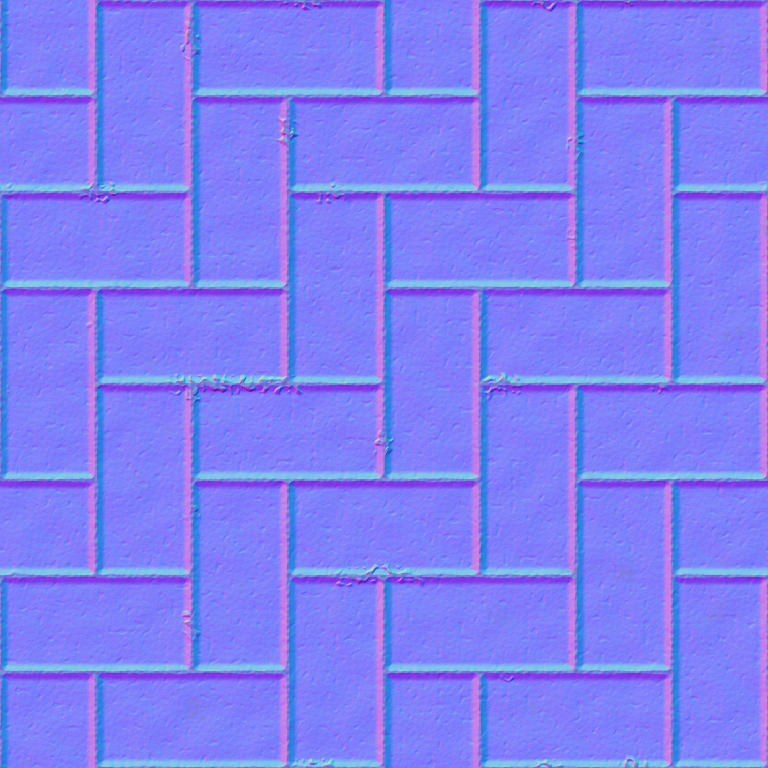
Give the GLSL for this texture map, as a three.js fragment shader.

```glsl
// Tangent-space normal map of herringbone paving with rounded bevels.
// A height field (brick distance + wrapping gradient noise) is differentiated
// and encoded as colour, with green pointing down the canvas.
varying vec2 vUv;

const float CELLS = 8.0;          // brick widths across and up, a multiple of 4
const float JOINT = 0.012;        // half joint width; lengths are in cells
const float CORNER = 0.06;        // brick corner radius
const float BEVEL = 0.066;        // bevel width
const float BEVEL_SOFT = 0.022;   // rounding where bevel meets the face
const float BEVEL_SLOPE = 0.66;
const float LEFT_BOOST = 1.2;     // steeper bevel on left edges
const float EDGE_WOBBLE = 0.004;
const float CHIP_DEPTH = 0.045;
const float GRAIN = 0.0022;
const float FINE_GRAIN = 0.0011;
const float BUMPS = 0.004;
const float UNDULATION = 0.012;
const float JOINT_GRAIN = 0.011;
const float SAMPLE_STEP = 0.007;
const float BLUE_LEVEL = 0.985;
const vec3 JOINT_TINT = vec3(0.94, 0.98, 0.87);
const vec3 STAIN = vec3(0.48, 0.49, 0.76);

float hash(vec2 p) {
  vec3 q = fract(p.xyx * 0.1031);
  q += dot(q, q.yzx + 33.33);
  return fract((q.x + q.y) * q.z);
}

// Dot product of a random lattice direction with the offset from that corner.
float cornerSlope(vec2 corner, vec2 offset, float period) {
  float angle = 6.2832 * hash(mod(corner, period));
  return dot(vec2(cos(angle), sin(angle)), offset);
}

// Signed gradient noise, freq lattice steps per cell, wrapping at the canvas
// edge. CELLS * freq must be whole.
float noise(vec2 p, float freq) {
  float period = CELLS * freq;
  vec2 i = floor(p * freq);
  vec2 f = fract(p * freq);
  vec2 u = f * f * f * (f * (f * 6.0 - 15.0) + 10.0);
  vec2 e = vec2(1.0, 0.0);
  return mix(mix(cornerSlope(i, f, period),
                 cornerSlope(i + e.xy, f - e.xy, period), u.x),
             mix(cornerSlope(i + e.yx, f - e.yx, period),
                 cornerSlope(i + e.xx, f - e.xx, period), u.x), u.y);
}

// Distance inward from the edge of the herringbone brick holding p.
float brickInset(vec2 p) {
  vec2 cell = floor(p);
  float phase = mod(cell.x + cell.y + 1.0, 4.0);
  bool upright = phase < 1.5;
  vec2 size = upright ? vec2(1.0, 2.0) : vec2(2.0, 1.0);
  vec2 origin = cell;
  if (upright) origin.y -= step(0.5, phase);
  else origin.x -= step(2.5, phase);
  vec2 q = abs(p - origin - size * 0.5) - size * 0.5 + JOINT + CORNER;
  return CORNER - length(max(q, 0.0)) - min(max(q.x, q.y), 0.0);
}

// Inset after slight wobble and a few chipped stretches.
float wornInset(vec2 p) {
  float chipped = smoothstep(0.3, 0.45, noise(p + 3.7, 1.5));
  float ragged = smoothstep(-0.05, 0.35, noise(p, 14.0));
  return brickInset(p) - EDGE_WOBBLE * noise(p, 10.0)
       - CHIP_DEPTH * chipped * ragged;
}

float softMin(float a, float b, float k) {
  float h = max(k - abs(a - b), 0.0) / k;
  return min(a, b) - h * h * k * 0.25;
}

float height(vec2 p) {
  float inset = wornInset(p);
  float brick = smoothstep(-0.004, 0.012, inset);
  float grain = noise(p + 0.37, 19.0);
  float face = GRAIN * grain
             + FINE_GRAIN * noise(p, 37.0)
             + BUMPS * smoothstep(0.2, 0.55, noise(p + 1.31, 13.0))
             + UNDULATION * noise(p + 0.61, 3.0);
  float bevel = BEVEL_SLOPE * softMin(max(inset, 0.0), BEVEL, BEVEL_SOFT);
  return bevel + mix(JOINT_GRAIN * grain, face, brick);
}

void main() {
  vec2 p = vUv * CELLS;

  // Surface normal from central differences
  vec2 e = vec2(SAMPLE_STEP, 0.0);
  vec2 slope = vec2(height(p + e.xy) - height(p - e.xy),
                    height(p + e.yx) - height(p - e.yx)) / (2.0 * SAMPLE_STEP);
  slope.x *= mix(1.0, LEFT_BOOST, smoothstep(0.1, 0.5, slope.x));
  vec3 normal = normalize(vec3(-slope.x, slope.y, 1.0));
  vec3 color = 0.5 + 0.5 * normal;
  color.b *= BLUE_LEVEL;

  // Dull joints and faint scuffed patches
  float joint = 1.0 - smoothstep(-0.01, 0.008, wornInset(p));
  color *= mix(vec3(1.0), JOINT_TINT, joint);
  float scuff = smoothstep(0.36, 0.6, noise(p + 5.2, 2.0))
              * smoothstep(-0.2, 0.3, noise(p, 15.0));
  color = mix(color, STAIN, 0.4 * scuff);

  gl_FragColor = vec4(color, 1.0);
}
```
